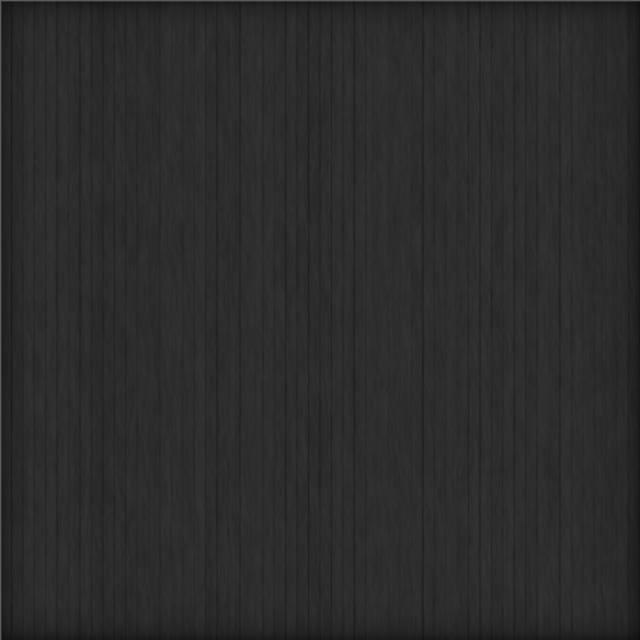
This texture is drawn by a Shadertoy shader. Its source:

```glsl
// Charcoal wood panelling: narrow vertical planks with fine grain and shaded borders
#define PLANKS 56.0
#define BASE_TONE 0.177
#define PLANK_VARIATION 0.012
#define GRAIN_STRENGTH 0.046
#define SEAM_WIDTH 0.0013
#define SEAM_DEPTH 0.055
#define SHADE_WIDTH 0.017
#define SHADE_DEPTH 0.42
#define RIM_WIDTH 0.0022
#define RIM_TONE 0.36

float hash(vec2 p) {
    vec3 q = fract(vec3(p.xyx) * 0.1031);
    q += dot(q, q.yzx + 33.33);
    return fract((q.x + q.y) * q.z);
}

float noise(vec2 p) {
    vec2 cell = floor(p);
    vec2 f = fract(p);
    f = f * f * (3.0 - 2.0 * f);
    float low = mix(hash(cell), hash(cell + vec2(1.0, 0.0)), f.x);
    float high = mix(hash(cell + vec2(0.0, 1.0)), hash(cell + vec2(1.0, 1.0)), f.x);
    return mix(low, high, f.y);
}

// Stretched fibres, leaning slightly and bent by a slow wobble
float woodGrain(vec2 uv) {
    float bend = 0.006 * noise(uv * vec2(18.0, 24.0));
    vec2 p = vec2(uv.x + bend + 0.04 * uv.y, uv.y);
    float fine = noise(p * vec2(400.0, 95.0) + 17.0) - 0.5;
    float fibre = noise(p * vec2(230.0, 30.0) + 51.0) - 0.5;
    float mottle = noise(p * vec2(90.0, 22.0) + 83.0) - 0.5;
    return 0.4 * fine + 0.4 * fibre + 0.2 * mottle;
}

// Dark joint between planks, with a depth of its own for each joint
float seam(float x, float pixel) {
    float joint = floor(x * PLANKS + 0.5);
    float offset = abs(x - joint / PLANKS);
    float width = max(SEAM_WIDTH, 0.7 * pixel);
    float depth = mix(0.2, 1.0, pow(hash(vec2(joint, 7.0)), 1.5));
    return depth * exp(-offset * offset / (width * width));
}

// Faint lengthwise bands inside the planks
float plankTone(float x) {
    float plank = hash(vec2(floor(x * PLANKS), 29.0)) - 0.5;
    float bands = noise(vec2(x * PLANKS * 3.0, 41.0)) - 0.5;
    return plank + 0.9 * bands;
}

void mainImage(out vec4 fragColor, in vec2 fragCoord) {
    vec2 uv = fragCoord / iResolution.xy;
    float pixel = 1.0 / iResolution.y;

    // Planks, grain and joints
    float tone = BASE_TONE;
    tone += PLANK_VARIATION * plankTone(uv.x);
    tone += GRAIN_STRENGTH * woodGrain(uv);
    tone -= SEAM_DEPTH * seam(uv.x, pixel);

    // Soft shade along all four borders
    vec2 nearEdge = min(uv, 1.0 - uv);
    vec2 shade = SHADE_DEPTH * exp(-nearEdge / SHADE_WIDTH);
    tone *= (1.0 - shade.x) * (1.0 - shade.y);

    // Thin pale rim at the left and top
    float rimDistance = min(uv.x, 1.0 - uv.y);
    float rim = 1.0 - smoothstep(RIM_WIDTH - 0.5 * pixel, RIM_WIDTH + 0.5 * pixel, rimDistance);
    tone = mix(tone, RIM_TONE, rim);

    fragColor = vec4(vec3(tone), 1.0);
}
```
